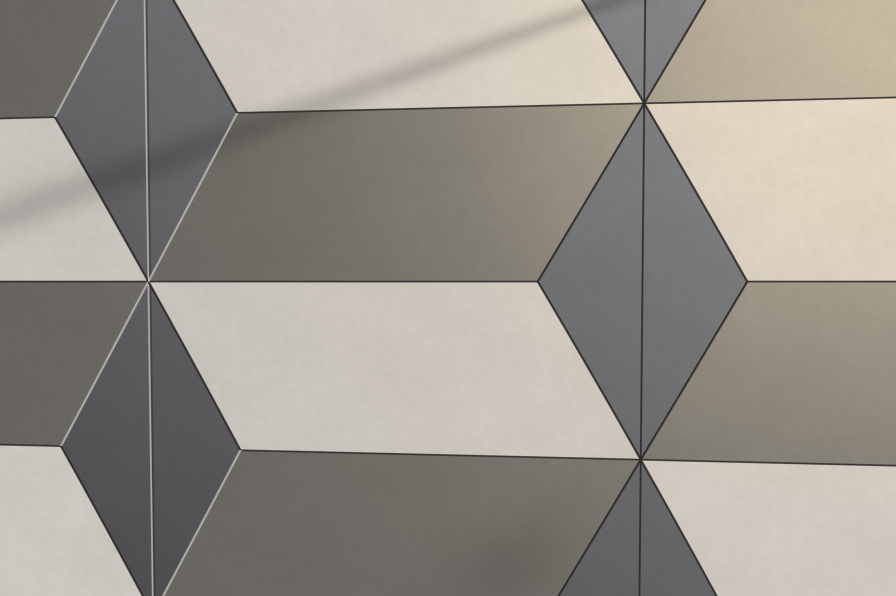
A Shadertoy shader for this pattern:

```glsl
// Tumbling-block wall of stone panels: split diamonds between pale and taupe parallelograms.
#define COLUMN_STEP 0.829
#define ROW_STEP 0.2736
#define HORIZON 0.5276
#define DIAMOND_HALF 0.183
#define SEAM_HALF 0.0018
#define GLOW_STRENGTH 0.6
#define GRAIN 0.035
#define PALE vec3(0.79, 0.77, 0.745)
#define TAUPE vec3(0.43, 0.42, 0.40)
#define WARM vec3(1.0, 0.92, 0.78)
#define SEAM_DARK vec3(0.15, 0.14, 0.14)
#define SEAM_LIT vec3(0.73, 0.72, 0.70)

vec2 hash2(vec2 p) {
    p = vec2(dot(p, vec2(127.1, 311.7)), dot(p, vec2(269.5, 183.3)));
    return fract(sin(p) * 43758.5);
}

// Distance to the nearest jittered cell point
float cellular(vec2 p) {
    vec2 cell = floor(p);
    float nearest = 2.0;
    for (int j = -1; j <= 1; j++)
    for (int i = -1; i <= 1; i++) {
        vec2 c = cell + vec2(i, j);
        nearest = min(nearest, length(c + hash2(c) - p));
    }
    return nearest;
}

// Cloudy, lightly speckled stone surface, centred on zero
float stone(vec2 p) {
    float cloud = sin(p.x * 19.0 + 2.0 * sin(p.y * 13.0)) * sin(p.y * 23.0 + sin(p.x * 17.0));
    return 0.25 * cloud + 0.6 * (cellular(p * 38.0) - 0.5) + 0.5 * (cellular(p * 110.0) - 0.5);
}

float seam(float dist, float halfWidth, float aa) {
    return 1.0 - smoothstep(halfWidth - aa, halfWidth + aa, abs(dist));
}

void mainImage(out vec4 fragColor, in vec2 fragCoord) {
    vec2 p = fragCoord / iResolution.y;
    float aa = 0.75 / iResolution.y;

    // Lattice coordinates with slight perspective; v grows downward
    float drop = HORIZON - p.y;
    float rowStep = ROW_STEP + 0.0235 * p.x;
    float v = drop / rowStep;
    float u = (p.x - 0.249 - 0.0138 * drop) / (COLUMN_STEP - 0.0235 * drop);

    // Nearest diamond; alternate columns shift by half a period
    float column = round(u);
    float du = u - column;
    float q = mod(v + column, 2.0) - 1.0;
    float halfWidth = (DIAMOND_HALF + 0.029 * column) * (1.0 - abs(q));
    float edge = (abs(du) - halfWidth) * COLUMN_STEP * 0.87;
    float inside = 1.0 - smoothstep(-aa, aa, edge);

    // Parallelograms alternate pale and taupe in both directions
    float rowDist = abs(v - round(v)) * rowStep;
    float parity = mod(floor(u) + floor(v), 2.0);
    float pale = smoothstep(-aa, aa, rowDist * (1.0 - 2.0 * parity));
    vec3 panel = mix(TAUPE * (0.93 + 0.07 * p.x), PALE, pale);
    vec3 diamond = vec3(0.99, 0.99, 1.02) * (0.28 + 0.12 * p.y + 0.10 * p.x);

    // Warm light from the upper right
    vec2 toLamp = p - vec2(1.5, 1.0);
    float glow = GLOW_STRENGTH * exp(-2.1 * dot(toLamp, toLamp));
    panel = mix(panel, WARM, glow);
    diamond = mix(diamond, WARM, 0.06 * glow);

    // Small tone change from piece to piece
    vec2 panelId = vec2(floor(u), floor(v));
    vec2 diamondId = vec2(2.0 * column + step(0.0, du), floor((v + column) * 0.5) + 40.0);
    panel *= 0.99 + 0.02 * hash2(panelId).x;
    diamond *= 0.985 + 0.03 * hash2(diamondId).x;
    vec3 color = mix(panel, diamond, inside);
    color *= 1.0 + GRAIN * stone(p);

    // Soft diagonal shadow streak and a faint shadow low down
    float streakWidth = mix(0.036, 0.015, clamp(p.x, 0.0, 1.0));
    float streak = (p.y - 0.636 - 0.352 * p.x) / streakWidth;
    color *= 1.0 - 0.15 * exp(-streak * streak);
    vec2 blob = p - vec2(0.86, 0.05);
    blob = vec2(blob.x + 0.6 * blob.y, blob.y - 0.6 * blob.x) / vec2(0.15, 0.08);
    color *= 1.0 - 0.09 * exp(-dot(blob, blob)) * (1.0 - inside);

    // Seams: even columns catch light on rising edges and on the axis
    float evenColumn = 1.0 - mod(column, 2.0);
    float rising = step(0.0, du * q);
    float rowSeam = seam(rowDist, SEAM_HALF * 0.8, aa) * (1.0 - inside);
    float axisSeam = seam(du * COLUMN_STEP, SEAM_HALF * 0.85, aa) * inside;
    float edgeSeam = seam(edge, SEAM_HALF, aa);
    float axisShade = seam(du * COLUMN_STEP - 0.003, SEAM_HALF, aa) * inside * evenColumn;
    color = mix(color, SEAM_DARK, 0.85 * rowSeam);
    color = mix(color, SEAM_DARK, 0.45 * axisShade);
    color = mix(color, mix(SEAM_DARK, SEAM_LIT, evenColumn), 0.85 * axisSeam);
    color = mix(color, mix(SEAM_DARK, SEAM_LIT, evenColumn * rising), 0.85 * edgeSeam);

    fragColor = vec4(clamp(color, 0.0, 1.0), 1.0);
}
```
